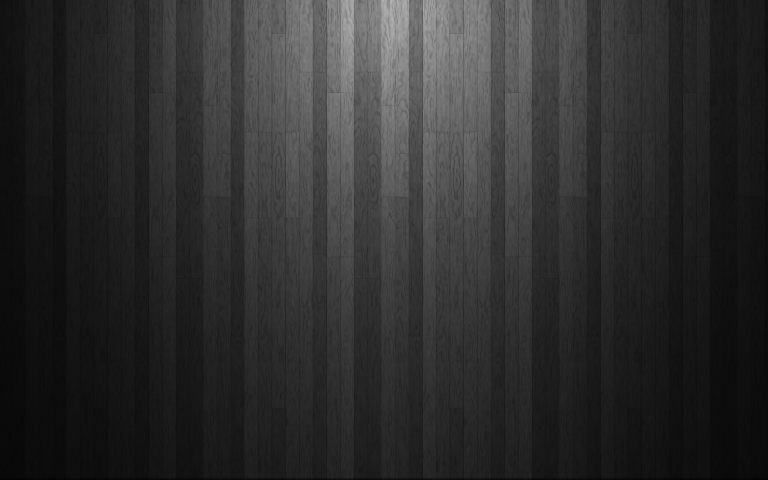
A WebGL 2 fragment shader for this texture:

```glsl
#version 300 es
precision highp float;

uniform vec2 u_resolution;
out vec4 fragColor;

const float ASPECT = 1.6;
const float PLANKS = 13.0;          // planks before the floor repeats
const float PLANK_WIDTH = 0.02853;
const float FIRST_EDGE = 0.3667;

// Brightness and upper/lower joint height of each plank in the repeat
const float TONE[13] = float[13](
    0.85, 0.81, 1.06, 1.00, 0.82, 1.09, 1.04,
    0.96, 1.05, 0.99, 0.87, 1.03, 1.08);
const float UPPER[13] = float[13](
    0.85, 0.85, 0.78, 0.68, 0.85, 0.725, 0.725,
    0.93, 0.725, 0.85, 0.85, 0.807, 0.807);
const float LOWER[13] = float[13](
    0.42, 0.42, 0.59, 0.59, 0.30, 0.546, 0.546,
    0.15, 0.546, 0.36, 0.47, 0.465, 0.465);

float hash(vec2 p) {
    return fract(sin(dot(p, vec2(127.1, 311.7))) * 43758.5453);
}

float noise(vec2 p) {
    vec2 i = floor(p);
    vec2 f = fract(p);
    f = f * f * (3.0 - 2.0 * f);
    return mix(mix(hash(i), hash(i + vec2(1.0, 0.0)), f.x),
               mix(hash(i + vec2(0.0, 1.0)), hash(i + 1.0), f.x), f.y);
}

// Soft line around zero distance
float line(float d, float width, float pixel) {
    return 1.0 - smoothstep(width, width + pixel, abs(d));
}

// Thin dark contours of a ring field
float rings(float field) {
    float wave = 0.5 + 0.5 * sin(6.2832 * field);
    return wave * wave * wave;
}

// Dense arched growth lines, broken up along the board
float archGrain(vec2 uv, float seed) {
    float warp = noise(vec2(uv.x * 1.5 + seed * 37.0, uv.y * 8.0 + seed * 71.0));
    float ripple = noise(vec2(uv.x * 4.0 + seed * 19.0, uv.y * 85.0));
    float strength = noise(vec2(uv.x * 4.0 + seed * 53.0, uv.y * 38.0));
    float bend = uv.x - 0.3 - 0.4 * seed;
    float field = bend * bend * 7.0 + warp * 4.2 + ripple * 0.75 + uv.y * 6.0;
    return rings(field) * smoothstep(0.0, 0.8, strength);
}

// Elongated rings around a knot; x = lines, y = coverage
vec2 knot(vec2 uv, vec2 center, float height) {
    vec2 d = (uv - center) / vec2(0.5, height);
    float wobble = noise(vec2(uv.x * 3.0, uv.y * 85.0)) - 0.5;
    float radius = length(d) + 0.28 * wobble;
    return vec2(rings(radius * 2.4 + 0.1), 1.0 - smoothstep(0.7, 1.4, radius));
}

// Fine fibres and short pores
float fibres(vec2 p) {
    float coarse = noise(p * vec2(260.0, 30.0));
    float fine = noise(p * vec2(480.0, 150.0) + 31.0);
    return 0.35 * coarse + 0.65 * fine - 0.5;
}

// Lamp at the top edge over a broad vertical wash
float lighting(vec2 p) {
    vec2 d = p - vec2(0.825, 1.0);
    float wash = exp(-d.x * d.x / 0.26) * mix(0.40, 1.0, p.y);
    float lamp = exp(-2.9 * (sqrt(dot(d, d) + 0.006) - 0.077));
    return 0.023 + 0.215 * wash + 0.37 * lamp;
}

float floorShade(vec2 p, float pixel) {
    float column = (p.x - FIRST_EDGE) / PLANK_WIDTH;
    float kind = mod(floor(column), PLANKS);
    int index = int(kind);
    vec2 uv = vec2(fract(column), p.y);

    // Board between two joints
    float upper = UPPER[index];
    float lower = LOWER[index];
    float board = step(lower, p.y) + step(upper, p.y);
    float seed = hash(vec2(kind + 3.0, board));
    float shade = TONE[index] * (0.93 + 0.14 * seed);

    // Grain
    float grain = archGrain(uv, seed);
    vec2 ring = vec2(0.0);
    if (index == 1) ring = knot(uv, vec2(0.4, 0.63), 0.065);
    if (index == 7) ring = knot(uv, vec2(0.5, 0.64), 0.10);
    grain = mix(grain, ring.x * 1.3, ring.y);
    vec2 repeated = vec2((kind + uv.x) * PLANK_WIDTH, p.y + board * 0.37);
    shade *= 1.03 - 0.15 * grain + 0.21 * fibres(repeated);

    // Seams of varied depth and faint board ends
    float edge = min(uv.x, 1.0 - uv.x) * PLANK_WIDTH;
    float seamId = mod(floor(column + 0.5), PLANKS);
    float depth = mix(0.03, 0.17, hash(vec2(seamId, 7.0)));
    float seam = line(edge, 0.0001, pixel);
    float joint = max(line(p.y - upper, 0.0001, pixel),
                      line(p.y - lower, 0.0001, pixel));
    return shade * (1.0 - depth * seam) * (1.0 - 0.08 * joint);
}

void main() {
    vec2 p = gl_FragCoord.xy / u_resolution * vec2(ASPECT, 1.0);
    float pixel = 1.0 / u_resolution.y;
    float gray = lighting(p) * floorShade(p, pixel);
    gray *= mix(0.45, 1.0, smoothstep(0.001, 0.006, p.y));
    fragColor = vec4(vec3(gray), 1.0);
}
```
